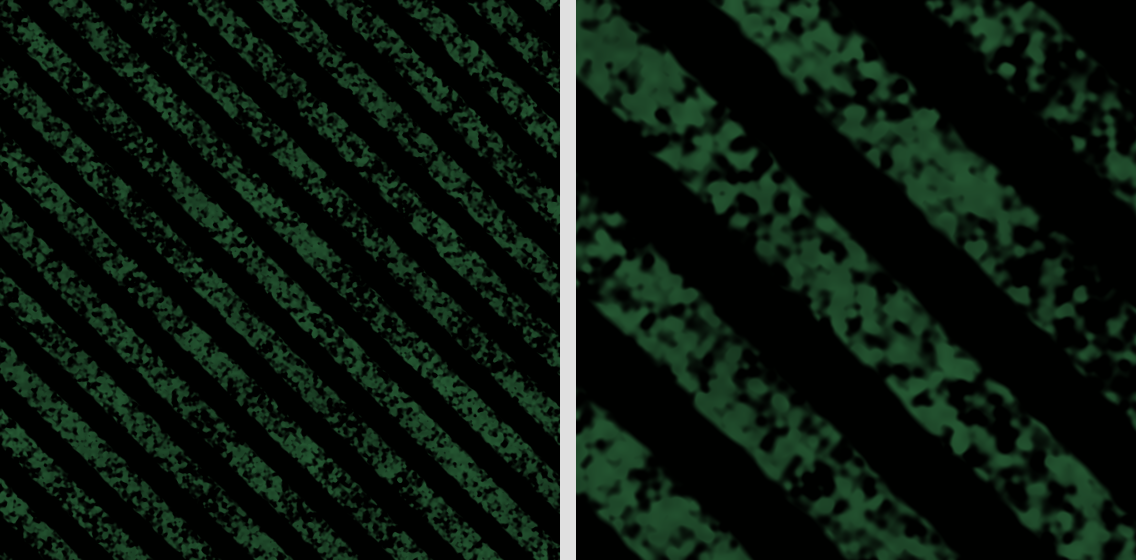
Left, the full canvas; right, a detail of the centre.
A WebGL 1 fragment shader for this pattern:

```glsl
precision highp float;
// Worn green diagonal stripes, falling to the right, on a black ground.

uniform vec2 u_resolution;

const float STRIPES = 8.0;          // repeats across and down
const float STRIPE_SHIFT = 0.085;   // phase, in repeats
const float HALF_WIDTH = 0.268;     // half stripe width, in repeats
const float EDGE_SOFT = 0.025;      // edge smoothing, in repeats
const float EDGE_WOBBLE = 0.05;     // raggedness of the edges
const float EDGE_WEAR = 0.04;       // extra paint loss near the edges
const float GRAIN_SCALE = 112.0;    // size of the fine flecks
const float PATCH_WEAR = 0.25;      // strength of broad worn patches
const float BLOTCH_WEAR = 0.14;     // strength of medium blotches
const float WEAR_LOW = 0.30;        // below this the paint is gone
const float WEAR_HIGH = 0.66;       // above this the paint is whole
const float TONE_LOW = 0.62;        // darkest whole paint
const float TONE_HIGH = 1.10;       // brightest whole paint
const vec3 GROUND = vec3(0.0, 0.005, 0.0);
const vec3 PAINT = vec3(0.14, 0.33, 0.19);

float hash(vec2 p) {
  return fract(sin(dot(p, vec2(127.1, 311.7))) * 43758.5453);
}

float noise(vec2 p) {
  vec2 cell = floor(p);
  vec2 f = fract(p);
  f = f * f * (3.0 - 2.0 * f);
  float low = mix(hash(cell), hash(cell + vec2(1.0, 0.0)), f.x);
  float high = mix(hash(cell + vec2(0.0, 1.0)), hash(cell + vec2(1.0, 1.0)), f.x);
  return mix(low, high, f.y);
}

// Two turned octaves, so that the lattice does not show
float grain(vec2 p) {
  vec2 q = mat2(0.8, 0.6, -0.6, 0.8) * p;
  return 0.58 * noise(p) + 0.42 * noise(q * 1.7 + 17.0);
}

// Distance to the nearest stripe centre, in repeats
float stripeDistance(vec2 uv) {
  float phase = (uv.x + uv.y) * STRIPES + STRIPE_SHIFT;
  return abs(fract(phase + 0.5) - 0.5);
}

void main() {
  vec2 uv = gl_FragCoord.xy / u_resolution;

  // Stripe with slightly ragged edges
  float dist = stripeDistance(uv) + EDGE_WOBBLE * (noise(uv * 90.0 + 5.0) - 0.5);
  float stripe = 1.0 - smoothstep(HALF_WIDTH - EDGE_SOFT, HALF_WIDTH + EDGE_SOFT, dist);

  // Paint left after fine flecks, blotches and broad patches of wear
  float amount = grain(uv * GRAIN_SCALE);
  amount += PATCH_WEAR * (noise(uv * 11.0 + 31.0) - 0.5);
  amount += BLOTCH_WEAR * (noise(uv * 32.0 + 63.0) - 0.5);
  amount -= EDGE_WEAR * smoothstep(0.6 * HALF_WIDTH, HALF_WIDTH, dist);
  float paint = smoothstep(WEAR_LOW, WEAR_HIGH, amount);

  // Uneven brightness of the remaining paint
  float mottle = 0.5 * noise(uv * 14.0 + 91.0) + 0.5 * noise(uv * 150.0);
  float tone = mix(TONE_LOW, TONE_HIGH, mottle);

  gl_FragColor = vec4(mix(GROUND, PAINT * tone, stripe * paint), 1.0);
}
```
